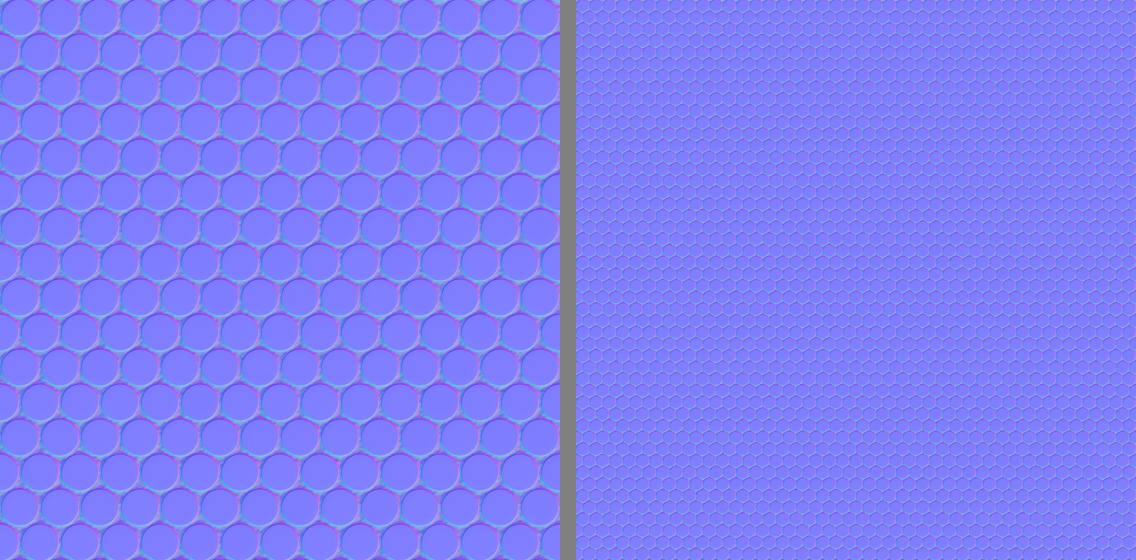
Left, the tile; right, the same tile 3 across and 3 down.
A three.js fragment shader for this texture map:

```glsl
// Tangent-space normal map of staggered penny-round tiles with rough grout.
varying vec2 vUv;

const vec2 TILES = vec2(14.0, 16.0);    // discs across, rows up
const float RADIUS = 0.47;              // disc radius, in disc pitches
const float BEVEL = 0.035;              // width of the rounded rim
const float RIM_SLOPE = 0.55;
const float GROUT_SLOPE = 0.28;
const float PILLOW_SLOPE = 0.035;       // faint doming of the disc face
const float TILT = 0.018;               // random lean of each disc
const float GRAIN_CELLS = 210.0;        // grout grains across the canvas
const float GRAIN_SLOPE = 0.5;
const float RIM_WOBBLE = 0.014;
const float GROUT_DULLING = 0.83;       // shortens the normal in rough grout
const vec2 FACE_BIAS = vec2(0.0, -0.012);
const vec2 GROUT_BIAS = vec2(0.02, 0.07);

float hash(vec2 p) {
  return fract(sin(dot(p, vec2(127.1, 311.7))) * 43758.5453);
}

// Value noise that wraps after the given number of cells.
float wrapNoise(vec2 uv, float cells) {
  vec2 p = uv * cells;
  vec2 i = floor(p);
  vec2 f = fract(p);
  f = f * f * (3.0 - 2.0 * f);
  vec2 a = mod(i, cells);
  vec2 b = mod(i + 1.0, cells);
  return mix(mix(hash(a), hash(vec2(b.x, a.y)), f.x),
             mix(hash(vec2(a.x, b.y)), hash(b), f.x), f.y);
}

float grain(vec2 uv) {
  return 0.6 * wrapNoise(uv, GRAIN_CELLS) + 0.4 * wrapNoise(uv, GRAIN_CELLS * 0.5);
}

vec2 grainSlope(vec2 uv) {
  vec2 e = vec2(0.5 / GRAIN_CELLS, 0.0);
  return vec2(grain(uv - e.xy) - grain(uv + e.xy),
              grain(uv - e.yx) - grain(uv + e.yx));
}

void main() {
  vec2 p = vUv * TILES;
  vec2 toPitch = vec2(1.0, TILES.x / TILES.y);

  // Nearest disc, and the distance to the second nearest
  float nearest = 9.0;
  float second = 9.0;
  vec2 offset = vec2(0.0);
  vec2 id = vec2(0.0);
  for (int j = -1; j <= 1; j++) {
    float row = floor(p.y) + float(j);
    float stagger = 0.5 * mod(row, 2.0);
    for (int i = -1; i <= 1; i++) {
      float column = floor(p.x - stagger + 0.5) + float(i);
      vec2 d = (p - vec2(column + stagger, row + 0.5)) * toPitch;
      float dist = length(d);
      if (dist < nearest) {
        second = nearest;
        nearest = dist;
        offset = d;
        id = mod(vec2(column, row), TILES);
      } else {
        second = min(second, dist);
      }
    }
  }
  vec2 outward = offset / max(nearest, 0.001);

  // Rim and grout profile; opposing slopes cancel halfway between discs
  float edge = nearest - RADIUS;
  float rough = edge + RIM_WOBBLE * (grain(vUv) - 0.5);
  float grout = smoothstep(-0.012, 0.022, rough);
  float rim = smoothstep(-BEVEL, -0.003, edge) * (1.0 - smoothstep(0.0, BEVEL, rough));
  float valley = smoothstep(0.0, 0.045, second - nearest);
  float pillow = smoothstep(0.25, RADIUS, nearest) * (1.0 - grout);
  float slope = PILLOW_SLOPE * pillow
              + valley * max(RIM_SLOPE * rim, GROUT_SLOPE * grout);

  // Lean of each disc and grain of the grout
  vec2 lean = TILT * (vec2(hash(id + 3.7), hash(id + 19.3)) - 0.5);
  vec2 tangent = outward * slope + lean * (1.0 - grout)
               + grainSlope(vUv) * GRAIN_SLOPE * grout;

  // Green points down the canvas
  tangent.y = -tangent.y;
  tangent += mix(FACE_BIAS, GROUT_BIAS, grout);
  vec3 normal = normalize(vec3(tangent, 1.0)) * mix(1.0, GROUT_DULLING, grout);
  gl_FragColor = vec4(normal * 0.5 + 0.5, 1.0);
}
```
